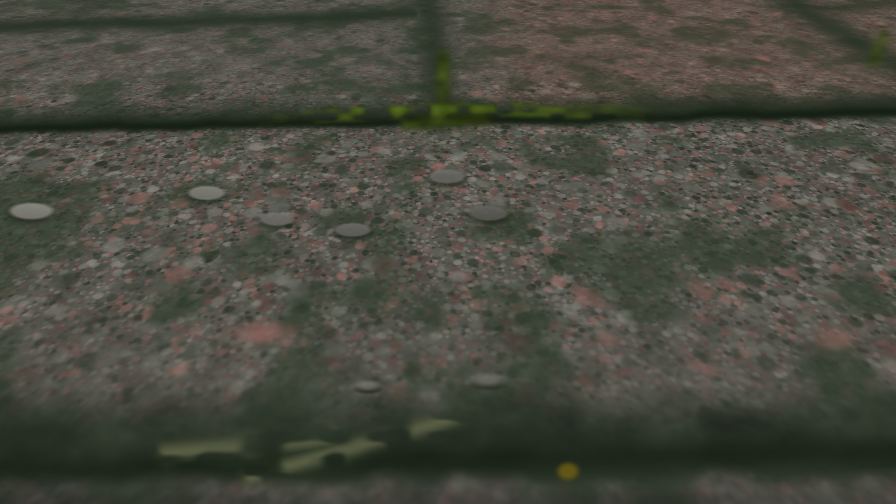
Reproduce this texture procedurally as a Shadertoy shader.

```glsl
// Mossy paving bricks seen at a low angle with a shallow depth of field.
// Layers of hashed grains lie on a perspective plane; distance functions
// then lay the joints, the shaded front edge, moss, pebbles and dry litter.

const float HORIZON = 1.35;      // height where the ground plane vanishes
const float FORESHORTEN = 1.35;  // depth stretch of the ground plane
const float FINE_GRAIN = 85.0;   // cells per ground unit, finest layer
const int GRAIN_LAYERS = 4;
const vec3 STONE = vec3(0.365, 0.355, 0.325);
const vec3 SHADE = vec3(0.15, 0.19, 0.14);
const vec3 DEEP = vec3(0.07, 0.105, 0.06);
const vec3 PALE = vec3(0.57, 0.56, 0.53);
const vec3 PINK = vec3(0.58, 0.40, 0.37);
const vec3 MOSS = vec3(0.27, 0.34, 0.10);
const vec3 LITTER = vec3(0.34, 0.36, 0.26);

float hash(vec2 p) { return fract(sin(dot(p, vec2(127.1, 311.7))) * 43758.5453); }

float noise(vec2 p) {
    vec2 i = floor(p), f = fract(p);
    f = f * f * (3.0 - 2.0 * f);
    return mix(mix(hash(i), hash(i + vec2(1, 0)), f.x),
               mix(hash(i + vec2(0, 1)), hash(i + vec2(1, 1)), f.x), f.y);
}

float fbm(vec2 p) {
    float sum = 0.0, amp = 0.5;
    for (int i = 0; i < 4; i++) {
        sum += amp * noise(p);
        p = p * 2.03 + 17.3;
        amp *= 0.5;
    }
    return sum / 0.9375;
}

float segment(vec2 p, vec2 a, vec2 b) {
    vec2 d = b - a;
    return length(p - a - d * clamp(dot(p - a, d) / dot(d, d), 0.0, 1.0));
}

// Soft stripe along a segment
float stripe(vec2 p, vec2 a, vec2 b, float width) {
    float d = segment(p, a, b) / width;
    return exp(-d * d);
}

// Soft ellipse
float spot(vec2 p, vec2 centre, vec2 radius, float soft) {
    return 1.0 - smoothstep(1.0 - soft, 1.0 + soft, length((p - centre) / radius));
}

// One layer of scattered grains laid over a colour
vec3 grains(vec3 col, vec2 q, float cover, float soft, float alpha) {
    vec2 cell = floor(q);
    for (int j = -1; j <= 1; j++)
    for (int i = -1; i <= 1; i++) {
        vec2 c = cell + vec2(i, j);
        float a = hash(c), b = hash(c + 41.7), t = hash(c + 93.1);
        float d = length(q - c - vec2(a, b));
        float size = 0.28 + 0.32 * fract(a * 7.0 + b);
        float mask = 1.0 - smoothstep(size - soft, size + soft, d);
        vec3 tone = mix(SHADE, PALE, t);
        tone = mix(tone, PINK * (0.7 + 0.4 * t), step(0.74, fract(b * 13.0)) * 0.8);
        col = mix(col, tone, mask * alpha * step(fract(a * 29.0), cover));
    }
    return col;
}

void mainImage(out vec4 fragColor, in vec2 fragCoord) {
    vec2 p = fragCoord / iResolution.y;
    float depth = HORIZON - p.y;
    vec2 ground = vec2((p.x - 0.89) / depth, FORESHORTEN / depth);
    float blur = max(smoothstep(0.55, 0.1, p.y), smoothstep(0.74, 0.9, p.y));
    float wobble = fbm(p * vec2(9.0, 14.0)) - 0.5;

    // Stone grain, coarser where out of focus
    vec3 col = STONE;
    float freq = FINE_GRAIN, cover = 0.95;
    for (int i = 0; i < GRAIN_LAYERS; i++) {
        float fade = float(i) / float(GRAIN_LAYERS - 1);
        float alpha = mix(0.7, mix(0.2, 0.45, fade), blur);
        col = grains(col, ground * freq + float(i) * 31.4, cover, 0.16 + 0.22 * blur, alpha);
        freq *= 0.62;
        cover *= 0.5;
    }

    // Broad stains and damp green patches
    float stain = fbm(ground * 7.0 + 5.0);
    col *= 0.92 + 0.3 * (fbm(ground * 16.0) - 0.5);
    col = mix(col, SHADE * 1.25, 0.65 * smoothstep(0.47, 0.75, stain));
    col = mix(col, col * vec3(1.1, 0.98, 0.97), smoothstep(0.85, 1.1, p.x) * step(0.78, p.y));

    // Pebbles: centre, half width, brightness
    const vec4 PEBBLES[8] = vec4[8](
        vec4(0.41, 0.617, 0.036, 1.0), vec4(0.062, 0.581, 0.042, 1.05),
        vec4(0.887, 0.65, 0.036, 0.82), vec4(0.70, 0.544, 0.035, 0.8),
        vec4(0.55, 0.565, 0.033, 0.85), vec4(0.97, 0.577, 0.038, 0.72),
        vec4(0.968, 0.246, 0.03, 0.85), vec4(0.73, 0.235, 0.022, 0.9));
    for (int i = 0; i < 8; i++) {
        vec4 s = PEBBLES[i];
        float soft = 0.2 + 0.5 * smoothstep(0.5, 0.2, s.y);
        col = mix(col, DEEP, 0.5 * spot(p, s.xy - vec2(0.0, 0.007), s.z * vec2(1.1, 0.4), 0.4));
        col = mix(col, PALE * s.w * (0.9 + 4.0 * (p.y - s.y)),
                  0.85 * spot(p, s.xy, s.z * vec2(1.0, 0.38), soft));
    }
    col = mix(col, PINK, 0.5 * spot(p, vec2(0.52, 0.34), vec2(0.06, 0.02), 0.6));
    col = mix(col, PINK, 0.5 * spot(p, vec2(1.655, 0.327), vec2(0.04, 0.02), 0.6));

    // Far joints
    vec2 w = p + 0.012 * wobble;
    float joint = stripe(w, vec2(-0.1, 0.943), vec2(0.82, 0.972), 0.015);
    joint = max(joint, 0.9 * stripe(w, vec2(0.842, 1.05), vec2(0.875, 0.77), 0.036));
    joint = max(joint, 0.9 * stripe(w, vec2(1.53, 1.02), vec2(1.82, 0.84), 0.028));
    joint = max(joint, 0.7 * stripe(w, vec2(1.56, 0.975), vec2(1.8, 1.0), 0.014));
    joint = max(joint, 0.6 * stripe(w, vec2(0.15, 0.965), vec2(0.21, 1.02), 0.025));
    col = mix(col, SHADE, 0.88 * joint);

    // Main joint: shaded brick face above a dark line
    float rise = p.y - (0.736 + 0.018 * p.x) - 0.014 * wobble;
    float face = smoothstep(-0.008, 0.008, rise) * (1.0 - smoothstep(0.015, 0.07, rise));
    col = mix(col, SHADE * 0.95, 0.92 * face);
    float crack = (rise - 0.008) / 0.011;
    col = mix(col, DEEP, 0.8 * exp(-crack * crack));

    // Moss and a small weed in the joint
    float tuft = noise(p * vec2(38.0, 60.0));
    float reach = smoothstep(0.46, 0.8, p.x) * (1.0 - smoothstep(0.95, 1.4, p.x));
    float moss = reach * (1.0 - smoothstep(0.006, 0.02, abs(rise - 0.016 - 0.012 * reach)));
    col = mix(col, MOSS * (0.55 + 0.7 * tuft), moss * smoothstep(0.2, 0.6, tuft));
    float weed = stripe(w, vec2(0.88, 0.77), vec2(0.878, 0.885), 0.013);
    weed = max(weed, stripe(w, vec2(0.81, 0.758), vec2(0.96, 0.767), 0.015));
    weed = max(weed, 0.7 * stripe(w, vec2(1.735, 0.88), vec2(1.755, 0.93), 0.016));
    col = mix(col, MOSS * (0.45 + 0.6 * tuft), 0.85 * weed);

    // Near edge falling into shadow, then the next brick
    float edge = p.y + 0.05 * wobble;
    float front = (1.0 - smoothstep(0.13, 0.25, edge)) * smoothstep(0.02, 0.075, edge);
    col = mix(col, SHADE * (0.9 + 0.5 * wobble), 0.86 * front);
    col = mix(col, DEEP, 0.55 * stripe(w, vec2(-0.1, 0.06), vec2(1.9, 0.11), 0.03));
    col *= 1.0 - 0.25 * (1.0 - smoothstep(0.0, 0.06, p.y));

    // Dry litter and a yellow speck
    float litter = stripe(w, vec2(0.33, 0.10), vec2(0.66, 0.135), 0.02);
    litter = max(litter, stripe(w, vec2(0.5, 0.055), vec2(0.9, 0.17), 0.017));
    col = mix(col, LITTER, litter * smoothstep(0.25, 0.75, noise(p * vec2(24.0, 45.0))));
    col = mix(col, vec3(0.42, 0.36, 0.08), 0.85 * spot(p, vec2(1.127, 0.065), vec2(0.02, 0.016), 0.5));

    fragColor = vec4(clamp(col, 0.0, 1.0), 1.0);
}
```
